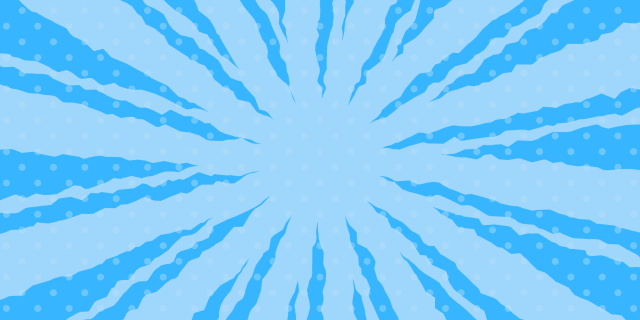
Write a Shadertoy shader that draws this background.

```glsl
// Comic-style sunburst: torn blue rays point at an empty pale centre.
// Two ray families are folded by angle into one spoke each, their edges are
// displaced by jagged noise, and a staggered grid of soft dots lies on top.

const vec3 PALE = vec3(0.62, 0.84, 0.99);
const vec3 BLUE = vec3(0.22, 0.71, 1.00);
const vec3 DOT_COLOR = vec3(0.72, 0.88, 0.96);
const float DOT_ALPHA = 0.42;

// Lengths are fractions of the canvas height, angles are radians.
const float SPOKES = 14.0;
const float STEP = 6.2831853 / SPOKES;
const float THIN_ANGLE = 1.536;
const float WIDE_ANGLE = 1.393;
const float THIN_TIP = 0.194;
const float WIDE_TIP = 0.382;
const float TAPER = 0.125;       // half-width gained per unit length
const float THIN_BASE = 0.0125;  // limit on the half-width of thin rays
const float THIN_GROWTH = 0.018;
const float TOOTH = 0.034;       // mean spacing of the torn corners
const float EDGE_JAG = 0.0085;
const float SPINE_JAG = 0.0075;
const float DOT_PITCH = 0.098;
const float DOT_RADIUS = 0.0108;
const float DOT_OFFSET = 0.0262;

float hash(vec2 p) {
    vec3 q = fract(vec3(p.xyx) * 0.1031);
    q += dot(q, q.yzx + 33.33);
    return fract((q.x + q.y) * q.z);
}

// Position of a corner, shifted irregularly inside its cell
float corner(float i, float seed) {
    return i + 0.75 * hash(vec2(i + 5.0, seed + 71.0));
}

// Straight segments between random corners, from -1 to 1
float jagged(float x, float seed) {
    float i = floor(x);
    if (x < corner(i, seed)) i -= 1.0;
    float a = corner(i, seed);
    float b = corner(i + 1.0, seed);
    float from = hash(vec2(i + 19.0, seed));
    float to = hash(vec2(i + 20.0, seed));
    return 2.0 * mix(from, to, (x - a) / (b - a)) - 1.0;
}

// Approximate signed distance to the nearest ray of one family
float rayDistance(vec2 p, float firstAngle, float tip, bool thin) {
    float angle = atan(p.y, p.x) - firstAngle;
    float spoke = round(angle / STEP);
    angle -= spoke * STEP;
    vec2 q = length(p) * vec2(cos(angle), sin(angle));

    float halfWidth = TAPER * (q.x - tip);
    if (thin) halfWidth = min(halfWidth, THIN_BASE + THIN_GROWTH * q.x);

    // Torn edges: a wandering spine plus separate teeth on each side
    float seed = 3.0 * mod(spoke, SPOKES) + (thin ? 11.0 : 101.0);
    float x = q.x / TOOTH;
    float nearTip = smoothstep(0.0, 0.06, q.x - tip);
    q.y -= SPINE_JAG * mix(0.4, 1.0, nearTip) * jagged(x, seed);
    float side = q.y > 0.0 ? 1.0 : 2.0;
    float teeth = EDGE_JAG * nearTip * jagged(x, seed + side);
    return max(abs(q.y) - halfWidth - teeth, tip - q.x) * 0.85;
}

// Distance to the staggered dot grid
float dotDistance(vec2 p) {
    p = (p - vec2(0.0, DOT_OFFSET)) / DOT_PITCH;
    vec2 even = p - round(p);
    vec2 odd = fract(p) - 0.5;
    return min(length(even), length(odd)) * DOT_PITCH - DOT_RADIUS;
}

float fill(float d, float pixel) {
    return 1.0 - smoothstep(-0.6 * pixel, 0.6 * pixel, d);
}

void mainImage(out vec4 fragColor, in vec2 fragCoord) {
    float pixel = 1.0 / iResolution.y;
    vec2 p = (fragCoord - 0.5 * iResolution.xy) * pixel;

    float rays = min(rayDistance(p, THIN_ANGLE, THIN_TIP, true),
                     rayDistance(p, WIDE_ANGLE, WIDE_TIP, false));
    vec3 color = mix(PALE, BLUE, fill(rays, pixel));
    color = mix(color, DOT_COLOR, DOT_ALPHA * fill(dotDistance(p), pixel));
    fragColor = vec4(color, 1.0);
}
```
